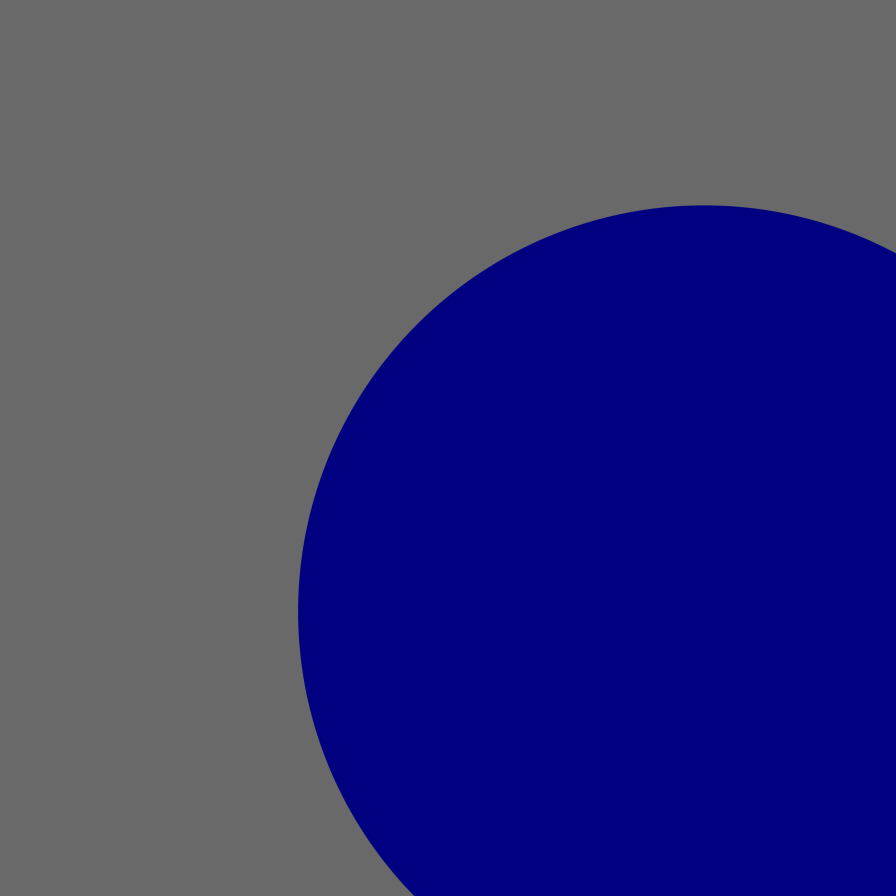
Write a three.js fragment shader that draws this background.

```glsl
// Draws a large navy disc, cut by the right and lower edges, on a flat grey ground.
varying vec2 vUv;

const vec3 GREY = vec3(0.4118);
const vec3 NAVY = vec3(0.0, 0.0, 0.502);

const vec2 DISC_CENTER = vec2(0.7861, 0.3174);
const float DISC_RADIUS = 0.4534;
const float EDGE_SOFTNESS = 0.0008;

// Signed distance to a circle, negative inside
float circleDistance(vec2 point, vec2 center, float radius) {
  return length(point - center) - radius;
}

// Coverage of a shape: 1 inside, 0 outside, with a smooth edge
float coverage(float signedDistance, float softness) {
  return 1.0 - smoothstep(-softness, softness, signedDistance);
}

void main() {
  float disc = coverage(circleDistance(vUv, DISC_CENTER, DISC_RADIUS), EDGE_SOFTNESS);
  gl_FragColor = vec4(mix(GREY, NAVY, disc), 1.0);
}
```
